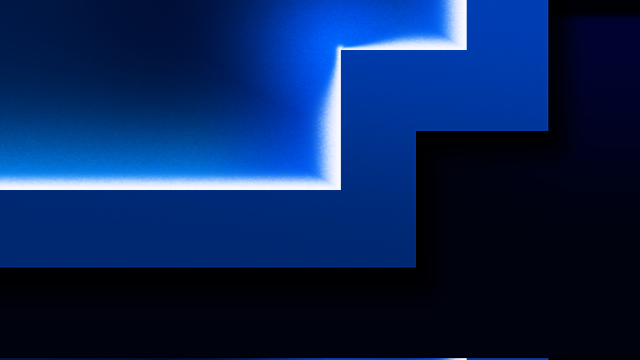
Give the GLSL for this background, as a WebGL 1 fragment shader.

```glsl
precision highp float;
// A stepped blue wall frame around a recess lit by hidden white-blue light strips.
uniform vec2 u_resolution;

// Corners in canvas heights, origin at the lower left
#define INNER_LOW vec2(0.9468, 0.4722)
#define INNER_HIGH vec2(1.2963, 0.8611)
#define OUTER_LOW vec2(1.1551, 0.2569)
#define OUTER_HIGH vec2(1.5231, 0.6366)
#define FLOOR_REACH 0.170
#define WALL_REACH 0.205
#define FLOOR_CORE 0.036
#define WALL_CORE 0.058
#define STRIP_HEIGHT 0.0050
#define GRAIN 0.07

float hash(vec2 p) {
  vec3 q = fract(vec3(p.xyx) * 0.1031);
  q += dot(q, q.yzx + 33.33);
  return fract((q.x + q.y) * q.z);
}

float noise(vec2 p) {
  vec2 i = floor(p), f = fract(p);
  f = f * f * (3.0 - 2.0 * f);
  return mix(mix(hash(i), hash(i + vec2(1.0, 0.0)), f.x),
             mix(hash(i + vec2(0.0, 1.0)), hash(i + 1.0), f.x), f.y);
}

// Signed distance to the area left of and above a corner
float quadrant(vec2 p, vec2 corner) {
  vec2 d = vec2(p.x - corner.x, corner.y - p.y);
  return min(max(d.x, d.y), 0.0) + length(max(d, 0.0));
}

float stair(vec2 p, vec2 low, vec2 high) {
  return min(quadrant(p, low), quadrant(p, high));
}

float segment(vec2 p, vec2 a, vec2 b) {
  vec2 ab = b - a;
  return length(p - a - ab * clamp(dot(p - a, ab) / dot(ab, ab), 0.0, 1.0));
}

float falloff(float d, float reach, float power) {
  return exp(-pow(d / reach, power));
}

vec3 recess(vec2 p) {
  vec2 notch = vec2(INNER_LOW.x, INNER_HIGH.y);
  float floorDist = min(segment(p, vec2(-1.0, INNER_LOW.y), INNER_LOW),
                        segment(p, notch, INNER_HIGH));
  float wallDist = min(segment(p, INNER_LOW, notch),
                       segment(p, INNER_HIGH, vec2(INNER_HIGH.x, 2.0)));

  // Wide coloured glow over the dark back panel
  vec3 royal = vec3(0.0, 0.21, 0.90);
  vec3 azure = vec3(0.0, 0.49, 0.98);
  vec3 navy = mix(vec3(0.0, 0.09, 0.27), vec3(0.0, 0.05, 0.19),
                  smoothstep(0.0, 0.55, p.x));
  vec3 floorTint = mix(royal, azure, smoothstep(0.05, 0.45, wallDist));
  vec3 floorGlow = floorTint * falloff(floorDist, FLOOR_REACH, 1.5);
  vec3 wallGlow = royal * falloff(wallDist, WALL_REACH, 1.5);
  vec3 color = 1.0 - (1.0 - navy) * (1.0 - floorGlow) * (1.0 - wallGlow);

  // Fine plaster texture
  float grain = noise(p * vec2(150.0, 260.0)) + noise(p * 420.0) - 1.0;
  color *= 1.0 + GRAIN * grain;

  // White core, thinner around the notch, with a cyan fringe
  float taper = mix(0.22, 1.0, smoothstep(0.0, 0.23, length(p - notch)));
  float coreDist = min(floorDist / FLOOR_CORE, wallDist / WALL_CORE) / taper;
  coreDist += 0.08 * grain;
  coreDist = max(coreDist, 0.0);
  color = mix(color, vec3(0.08, 0.55, 1.0), 0.65 * falloff(coreDist, 1.35, 3.0));
  color = mix(color, vec3(0.80, 0.86, 1.0), falloff(coreDist, 0.95, 3.5));
  return mix(color, vec3(0.98, 0.98, 1.0), falloff(coreDist, 0.5, 2.0));
}

vec3 backWall(vec2 p) {
  float light = smoothstep(0.25, 0.95, p.y) * smoothstep(1.1, 1.7, p.x);
  vec3 color = mix(vec3(0.0, 0.006, 0.05), vec3(0.0, 0.012, 0.19), light);
  color *= 1.0 - 0.85 * smoothstep(0.94, 0.968, p.y);
  float shadow = stair(p + vec2(-0.015, 0.035), OUTER_LOW, OUTER_HIGH);
  return color * mix(0.12, 1.0, smoothstep(-0.02, 0.09, shadow));
}

vec3 frameFace(vec2 p, float edgeDist) {
  float light = smoothstep(0.25, 1.05, p.y + 0.12 * (p.x - 0.9));
  vec3 color = mix(vec3(0.0, 0.155, 0.44), vec3(0.0, 0.24, 0.70), light);
  color *= 1.0 + 0.03 * (noise(p * 190.0) - 0.5);
  // Faint lit rim along the outer edge
  return color * (1.0 + 0.22 * smoothstep(-0.006, -0.001, edgeDist));
}

vec3 scene(vec2 p, float pixel) {
  float outer = stair(p, OUTER_LOW, OUTER_HIGH);
  float inner = stair(p, INNER_LOW, INNER_HIGH);
  vec3 color = mix(backWall(p), frameFace(p, outer), smoothstep(pixel, -pixel, outer));
  return mix(color, recess(p), smoothstep(pixel, -pixel, inner));
}

void main() {
  vec2 p = gl_FragCoord.xy / u_resolution.y;
  float pixel = 0.6 / u_resolution.y;
  // The upper edge repeats as a thin strip below a dark gap
  float strip = 1.0 - smoothstep(STRIP_HEIGHT - pixel, STRIP_HEIGHT + pixel, p.y);
  float gap = smoothstep(0.007, 0.010, p.y);
  vec3 color = scene(p, pixel) * gap;
  color = mix(color, scene(p + vec2(0.0, 1.0 - STRIP_HEIGHT), pixel), strip);
  gl_FragColor = vec4(color, 1.0);
}
```
